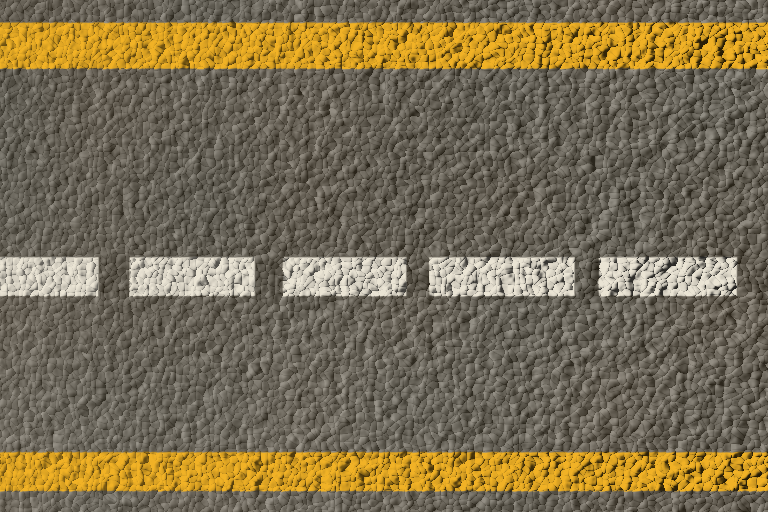
This texture is drawn by a WebGL 1 fragment shader. Its source:

```glsl
precision highp float;
// A worn road seen from above: gritty asphalt, two yellow lines, white dashes.
// Stone chips are cells whose offsets act as slopes under a side light; paint
// is laid over that relief with softened bands. One unit is the canvas height.
uniform vec2 u_resolution;

const vec2 LIGHT = vec2(-0.88, 0.47);
const vec3 ASPHALT = vec3(0.383, 0.365, 0.325);
const vec3 YELLOW = vec3(0.79, 0.585, 0.125);
const vec3 WHITE = vec3(0.76, 0.74, 0.69);

vec2 hash2(vec2 cell) {
  vec3 h = fract(cell.xyx * vec3(0.1031, 0.1030, 0.0973));
  h += dot(h, h.yzx + 33.33);
  return fract((h.xx + h.yz) * h.zy);
}

float noise(vec2 p) {
  vec2 cell = floor(p);
  vec2 f = fract(p);
  f = f * f * (3.0 - 2.0 * f);
  float low = mix(hash2(cell).x, hash2(cell + vec2(1.0, 0.0)).x, f.x);
  float high = mix(hash2(cell + vec2(0.0, 1.0)).x, hash2(cell + 1.0).x, f.x);
  return mix(low, high, f.y);
}

// Offset from the nearest chip centre (xy) and closeness to a crack (z).
vec3 chip(vec2 p) {
  vec2 cell = floor(p);
  vec2 nearest = vec2(0.0);
  float first = 8.0;
  float second = 8.0;
  for (int j = -1; j <= 1; j++) {
    for (int i = -1; i <= 1; i++) {
      vec2 neighbour = cell + vec2(float(i), float(j));
      vec2 offset = p - neighbour - 0.1 - 0.8 * hash2(neighbour);
      float d = length(offset);
      if (d < first) {
        second = first;
        first = d;
        nearest = offset;
      } else {
        second = min(second, d);
      }
    }
  }
  return vec3(nearest, 1.0 - smoothstep(0.0, 0.22, second - first));
}

// Difference of height along the light direction.
float emboss(vec2 p, float reach) {
  return noise(p - LIGHT * reach) - noise(p + LIGHT * reach);
}

// Signed shading of the grit, close to zero mean and unit spread.
float relief(vec2 p) {
  vec2 warp = vec2(noise(p * 0.7), noise(p * 0.7 + 41.0)) - 0.5;
  vec3 stone = chip(p + 0.9 * warp);
  float slope = 2.0 * dot(stone.xy, LIGHT);
  float rough = 1.6 * emboss(p * 0.8 + 17.0, 0.4) + 1.3 * emboss(p * 1.7 + 5.0, 0.4);
  return slope + rough - 0.65 * stone.z + 0.2;
}

float band(float x, float low, float high, float soft) {
  return smoothstep(low - soft, low + soft, x) - smoothstep(high - soft, high + soft, x);
}

// Unevenly spaced dashes; the first runs in from beyond the left edge.
float dashes(float x, float soft) {
  vec4 starts = vec4(0.2529, 0.5525, 0.8385, 1.1693);
  vec4 ends = vec4(0.4981, 0.7938, 1.1226, 1.4397);
  vec4 runs = smoothstep(starts - soft, starts + soft, vec4(x))
            - smoothstep(ends - soft, ends + soft, vec4(x));
  return 1.0 - smoothstep(0.1926 - soft, 0.1926 + soft, x) + dot(runs, vec4(1.0));
}

// Paint stays bright on lit faces and falls away in the shaded pits.
vec3 paintShade(vec3 paint, float shade, float depth) {
  float pit = smoothstep(0.1, 1.9, -shade);
  return paint * (1.04 + 0.12 * clamp(shade, -1.0, 1.0) - depth * pit);
}

void main() {
  vec2 p = gl_FragCoord.xy / u_resolution.y;
  float across = gl_FragCoord.x / u_resolution.x;
  float soft = max(0.0018, 0.6 / u_resolution.y);

  // Grit grows coarser and harsher toward the right.
  float grit = relief(vec2(p.x * (84.0 - 7.0 * p.x), p.y * 74.0));
  float shade = grit * mix(0.85, 1.2, across);

  // Asphalt with broad stains, a pale lower left and a darker dash lane.
  float stain = noise(p * 3.5 + 9.0) - 0.5;
  float lane = band(p.y, 0.422, 0.498, 0.012);
  float pale = (1.0 - across) * (1.0 - smoothstep(0.05, 0.55, p.y));
  float tone = 0.025 * stain + 0.045 * pale - 0.035 * lane;
  vec3 tint = vec3(0.012, 0.0, -0.006) * (noise(p * 5.0 + 30.0) - 0.35);
  vec3 color = ASPHALT + tint + tone + 0.092 * clamp(shade, -2.4, 2.0);

  // Road markings, their edges nudged by the grit.
  vec2 q = p + 0.0008 * clamp(grit, -1.5, 1.5);
  float lines = band(q.y, 0.866, 0.956, soft) + band(q.y, 0.041, 0.117, soft);
  float dash = band(q.y, 0.422, 0.498, soft) * dashes(q.x, soft);
  float depth = mix(0.4, 0.75, across);
  color = mix(color, paintShade(YELLOW * 1.03, shade, depth), lines);
  color = mix(color, paintShade(WHITE * 1.04, shade, depth), dash);

  gl_FragColor = vec4(clamp(color, 0.0, 1.0), 1.0);
}
```
